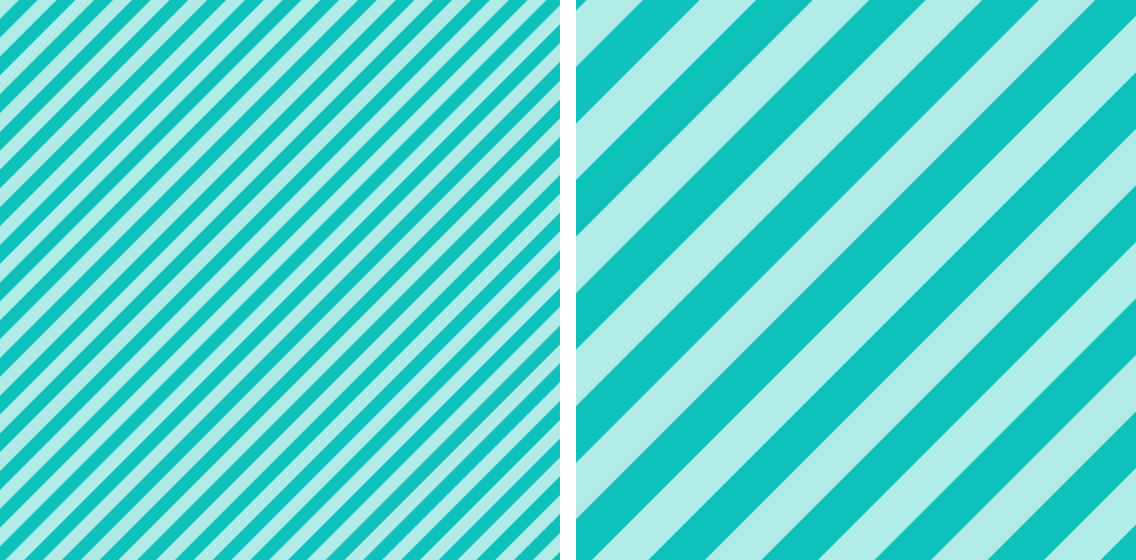
Left: the whole. Right: its middle third, enlarged.
A WebGL 2 fragment shader for this pattern:

```glsl
#version 300 es
precision highp float;
// Even diagonal stripes in two turquoise tones, rising to the right at 45 degrees.
// A triangle wave across the diagonal gives the signed distance to the nearest
// stripe edge, which is smoothed over the width of one pixel.

uniform vec2 u_resolution;
out vec4 fragColor;

void main() {
    vec2 uv = gl_FragCoord.xy / u_resolution;

    // Stripe coordinate: one unit per light and dark pair, from the upper left corner
    float pairs = 14.86;
    float across = (uv.x + 1.0 - uv.y) * pairs;

    // Signed distance to the edge: positive in the light half of each pair
    float edge = 0.25 - abs(fract(across) - 0.25);
    edge = max(edge, fract(across) - 1.0);

    // Half the span of one pixel along the stripe coordinate
    float blur = 0.5 * pairs * (1.0 / u_resolution.x + 1.0 / u_resolution.y);
    float light = smoothstep(-blur, blur, edge);

    vec3 turquoise = vec3(0.055, 0.76, 0.735);
    vec3 paleAqua = vec3(0.69, 0.92, 0.91);
    fragColor = vec4(mix(turquoise, paleAqua, light), 1.0);
}
```
